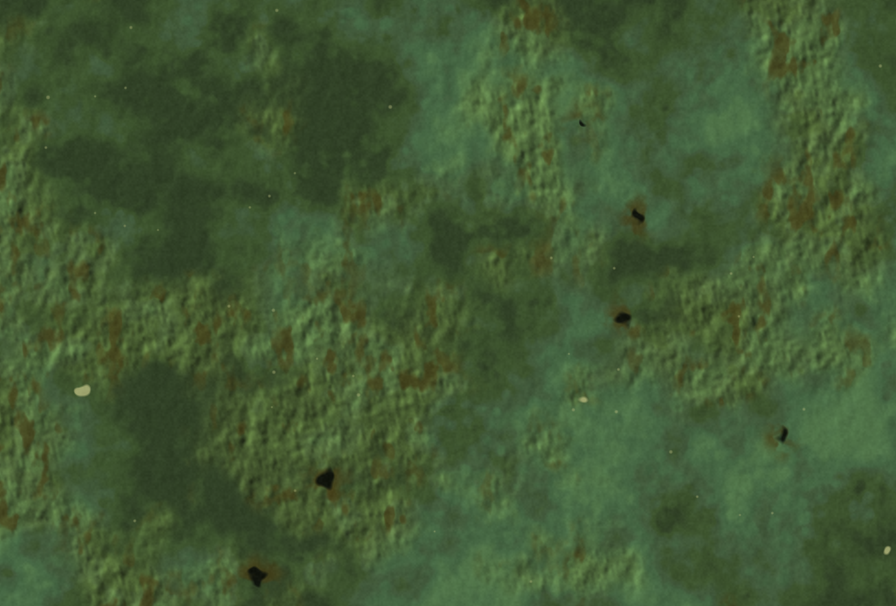
Give the GLSL for this texture, as a Shadertoy shader.

```glsl
// Weathered green mineral surface: soft mottling, pale discs, ochre crust, pits and specks.

const vec3 DARK_OLIVE = vec3(0.190, 0.255, 0.150);
const vec3 OLIVE      = vec3(0.237, 0.325, 0.178);
const vec3 GREY_GREEN = vec3(0.258, 0.352, 0.232);
const vec3 TEAL       = vec3(0.270, 0.400, 0.262);
const vec3 PALE_TEAL  = vec3(0.315, 0.455, 0.285);
const vec3 OCHRE      = vec3(0.325, 0.405, 0.205);
const vec3 RUST       = vec3(0.270, 0.240, 0.090);
const vec3 PIT_BLACK  = vec3(0.045, 0.060, 0.040);
const vec3 CREAM      = vec3(0.660, 0.680, 0.460);

float hash(vec2 p) {
    vec3 q = fract(vec3(p.xyx) * 0.1031);
    q += dot(q, q.yzx + 33.33);
    return fract((q.x + q.y) * q.z);
}

float noise(vec2 p) {
    vec2 cell = floor(p);
    vec2 f = fract(p);
    f = f * f * (3.0 - 2.0 * f);
    float low = mix(hash(cell), hash(cell + vec2(1, 0)), f.x);
    float high = mix(hash(cell + vec2(0, 1)), hash(cell + vec2(1, 1)), f.x);
    return mix(low, high, f.y);
}

float fbm(vec2 p, int octaves) {
    float sum = 0.0, weight = 0.5, total = 0.0;
    for (int i = 0; i < octaves; i++) {
        sum += weight * noise(p);
        total += weight;
        weight *= 0.5;
        p = mat2(1.6, 1.2, -1.2, 1.6) * p + 17.3;
    }
    return sum / total;
}

// Signed distance, in cell units, to the nearest randomly kept disc.
float discDistance(vec2 p, float density, float radius, float seed) {
    vec2 home = floor(p);
    float nearest = 2.0;
    for (int y = -1; y <= 1; y++) {
        for (int x = -1; x <= 1; x++) {
            vec2 cell = home + vec2(x, y);
            vec2 id = cell + seed;
            if (hash(id) > density) continue;
            vec2 centre = cell + 0.15 + 0.7 * vec2(hash(id + 41.7), hash(id + 83.1));
            float size = radius * mix(0.5, 1.2, hash(id + 127.9));
            nearest = min(nearest, length(p - centre) - size);
        }
    }
    return nearest;
}

float softDiscs(vec2 p, float density, float radius, float blur, float seed) {
    return 1.0 - smoothstep(-blur, blur, discDistance(p, density, radius, seed));
}

vec3 mineralRamp(float tone) {
    vec3 color = mix(DARK_OLIVE, OLIVE, smoothstep(0.16, 0.42, tone));
    color = mix(color, GREY_GREEN, smoothstep(0.42, 0.57, tone));
    color = mix(color, TEAL, smoothstep(0.55, 0.72, tone));
    return mix(color, PALE_TEAL, smoothstep(0.70, 0.95, tone));
}

// Grain relief lit from the upper left.
float crustLight(vec2 p) {
    vec2 stretch = vec2(52.0, 36.0);
    vec2 towardLight = vec2(-0.006, 0.005);
    return fbm(p * stretch, 3) - fbm((p + towardLight) * stretch, 3);
}

void mainImage(out vec4 fragColor, in vec2 fragCoord) {
    vec2 p = fragCoord / iResolution.y;
    vec2 warp = vec2(noise(p * 55.0), noise(p * 55.0 + 71.0)) - 0.5;

    // Cloudy base with clustered light and dark discs
    float broad = fbm(p * 3.6 + 5.0, 4) - 0.5;
    float mottle = fbm(p * 19.0 + 31.0, 4) - 0.5;
    float cluster = smoothstep(0.38, 0.62, fbm(p * 6.0 + 61.0, 3));
    vec2 loose = p + 0.007 * warp;
    float paleDiscs = softDiscs(loose * 38.0, 0.55, 0.38, 0.22, 3.0);
    float darkDiscs = softDiscs(loose * 27.0, 0.16, 0.24, 0.20, 211.0);
    float tone = 0.47 + 1.55 * broad + 0.80 * mottle;
    tone += 0.13 * cluster * (paleDiscs - 0.3) - 0.15 * darkDiscs;
    vec3 color = mineralRamp(tone);

    // Ochre crust in rough raised patches
    float patches = fbm(p * 4.5 + 97.0, 4);
    float crust = smoothstep(0.51, 0.69, patches + 0.25 * mottle);
    float light = crustLight(p);
    color = mix(color, OCHRE, 0.55 * crust);
    color *= 1.0 + light * mix(0.22, 1.25, crust);
    float rustGrain = smoothstep(0.56, 0.76, fbm(p * vec2(42.0, 27.0) + 149.0, 3));
    color = mix(color, RUST, 0.65 * crust * rustGrain);

    // Ragged black pits with broken rusty halos
    float pit = discDistance((p + 0.024 * warp) * 6.0, 0.13, 0.055, 307.0);
    float halo = (1.0 - smoothstep(0.0, 0.26, pit)) * smoothstep(0.38, 0.65, fbm(p * 38.0, 3));
    color = mix(color, RUST, 0.75 * halo);
    color = mix(color, PIT_BLACK, 0.92 * (1.0 - smoothstep(-0.025, 0.025, pit)));

    // Cream flakes and tiny bright specks
    float flakes = softDiscs((p + 0.012 * warp) * 5.0, 0.06, 0.043, 0.014, 401.0);
    float specks = softDiscs(p * 30.0, 0.035, 0.075, 0.055, 503.0);
    color = mix(color, CREAM, max(0.9 * flakes, 0.5 * specks));

    // Fine film grain
    float grain = noise(p * 330.0) + noise(p * 190.0 + 19.0) - 1.0;
    color += 0.022 * grain * vec3(0.9, 1.0, 0.9);

    fragColor = vec4(color, 1.0);
}
```
